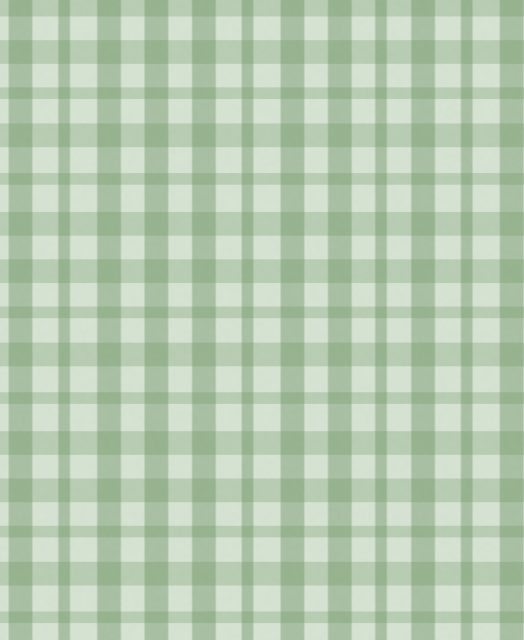
Give the GLSL for this pattern, as a WebGL 2 fragment shader.

```glsl
#version 300 es
precision highp float;

uniform vec2 u_resolution;
out vec4 fragColor;

// Colours of the cloth
const vec3 PALE     = vec3(0.835, 0.882, 0.820);
const vec3 WEFT     = vec3(0.720, 0.800, 0.700);
const vec3 WARP     = vec3(0.660, 0.750, 0.640);
const vec3 CROSSING = vec3(0.590, 0.700, 0.560);

// Lengths in canvas widths
const float PERIOD = 0.4183;
const vec2  ORIGIN = vec2(-0.1198, 0.0992); // first wide band, from left and top
const float SEAM_X = 0.3444;                // the sett jumps ahead here
const float SEAM_SKIP = 0.0683;
const vec2  SOFTNESS = vec2(0.0024, 0.0012);
const float WIDE_HALF = 0.0226;
const float THIN_HALF = 0.0111;

// Band centres within one period: wide and thin alternate
const int   BANDS = 5;
const float CENTERS[BANDS] = float[BANDS](0.0, 0.188, 0.380, 0.579, 0.784);

// Slight unevenness of the dye
const float GRAIN_CELLS = 150.0;
const float GRAIN_AMOUNT = 0.008;

float hash(vec2 p) {
    p = fract(p * vec2(0.1031, 0.1137));
    p += dot(p, p.yx + 33.33);
    return fract((p.x + p.y) * p.x * 17.0);
}

float valueNoise(vec2 p) {
    vec2 cell = floor(p);
    vec2 f = fract(p);
    f = f * f * (3.0 - 2.0 * f);
    float low = mix(hash(cell), hash(cell + vec2(1.0, 0.0)), f.x);
    float high = mix(hash(cell + vec2(0.0, 1.0)), hash(cell + 1.0), f.x);
    return mix(low, high, f.y);
}

// Coverage of the repeating bands along one axis
float bands(float position, float softness) {
    float phase = position / PERIOD;
    float inside = -1.0;
    for (int i = 0; i < BANDS; i++) {
        float offset = abs(fract(phase - CENTERS[i] + 0.5) - 0.5) * PERIOD;
        float halfWidth = i % 2 == 0 ? WIDE_HALF : THIN_HALF;
        inside = max(inside, halfWidth - offset);
    }
    return smoothstep(-softness, softness, inside);
}

void main() {
    float pixel = 1.0 / u_resolution.x;
    vec2 p = vec2(gl_FragCoord.x, u_resolution.y - gl_FragCoord.y) * pixel;
    vec2 softness = max(SOFTNESS, vec2(0.7 * pixel));

    // Upright bands shift at the seam; level bands repeat evenly
    float across = p.x - ORIGIN.x + SEAM_SKIP * step(SEAM_X, p.x);
    float warp = bands(across, softness.x);
    float weft = bands(p.y - ORIGIN.y, softness.y);

    // Blend the four thread combinations
    vec3 color = mix(mix(PALE, WEFT, weft), mix(WARP, CROSSING, weft), warp);
    color += GRAIN_AMOUNT * (valueNoise(p * GRAIN_CELLS) - 0.5);

    fragColor = vec4(color, 1.0);
}
```
